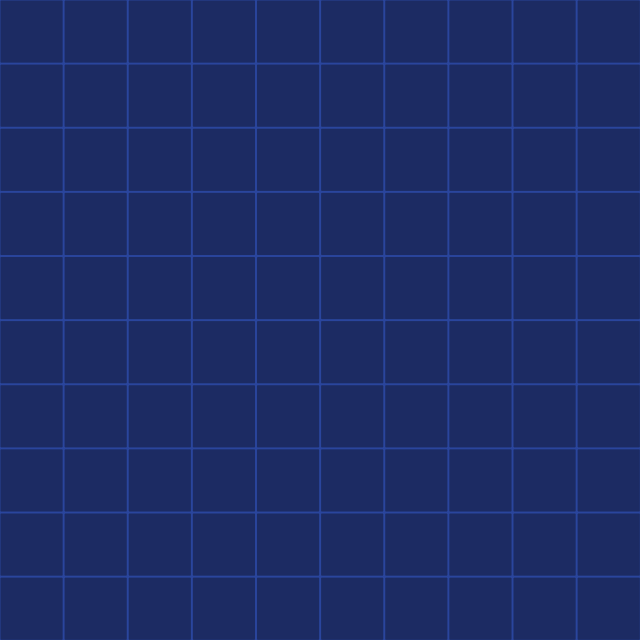
Reproduce this pattern procedurally as a Shadertoy shader.

```glsl
// A flat navy field of ten by ten square cells parted by thin blue lines.
// Each cell is a rounded box distance, repeated with fract; the gap between
// neighbouring boxes forms the lines, smoothed over one pixel.

const vec3 NAVY = vec3(0.108, 0.170, 0.390);
const vec3 LINE_BLUE = vec3(0.163, 0.272, 0.615);

const float CELL_PITCH = 0.1002;    // distance between neighbouring lines
const float LINE_WIDTH = 0.0030;
const float CORNER_RADIUS = 0.0016;
const vec2 GRID_CENTER = vec2(0.5002, 0.4998);  // a crossing of two lines

// Signed distance to a box with rounded corners, negative inside.
float roundedBox(vec2 p, vec2 halfSize, float radius) {
    vec2 q = abs(p) - halfSize + radius;
    return length(max(q, 0.0)) + min(max(q.x, q.y), 0.0) - radius;
}

// Position relative to the middle of the nearest cell.
vec2 repeatCell(vec2 p, float pitch) {
    return (fract(p / pitch) - 0.5) * pitch;
}

// Share of a pixel lying outside the shape.
float outsideCoverage(float dist, float pixel) {
    return clamp(dist / pixel + 0.5, 0.0, 1.0);
}

void mainImage(out vec4 fragColor, in vec2 fragCoord) {
    float pixel = 1.0 / iResolution.y;
    vec2 uv = fragCoord * pixel;

    // Grid of cells
    vec2 cell = repeatCell(uv - GRID_CENTER, CELL_PITCH);
    vec2 halfSize = vec2(0.5 * (CELL_PITCH - LINE_WIDTH));
    float dist = roundedBox(cell, halfSize, CORNER_RADIUS);

    // Lines over the field
    float line = outsideCoverage(dist, pixel);
    fragColor = vec4(mix(NAVY, LINE_BLUE, line), 1.0);
}
```
